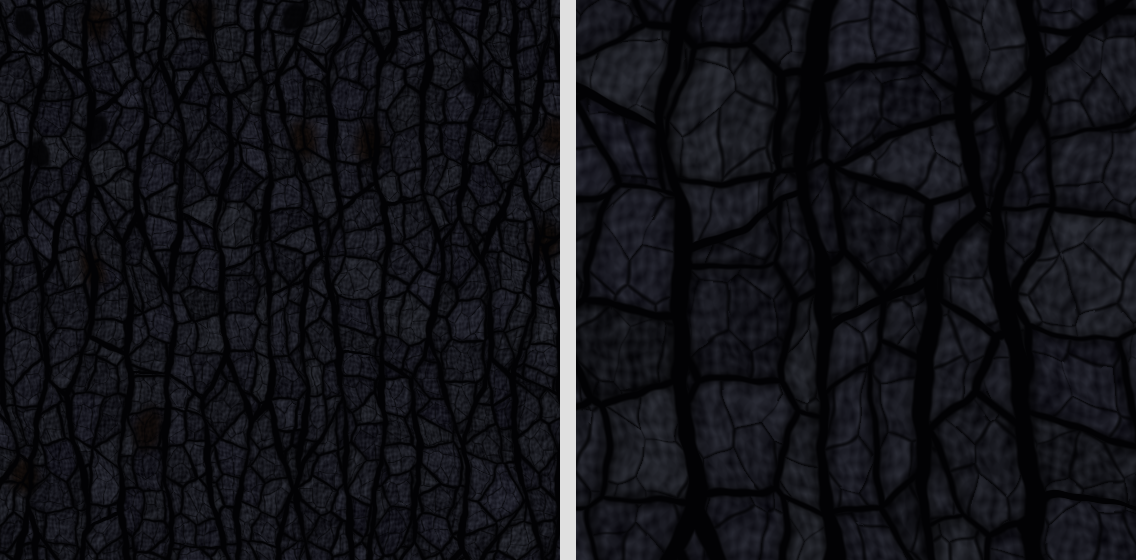
Left, the full canvas; right, a detail of the centre.
Write a WebGL 1 fragment shader that draws this texture.

```glsl
precision highp float;
uniform vec2 u_resolution;

vec2 hash2(vec2 c) {
  return fract(sin(vec2(dot(c, vec2(127.1, 311.7)), dot(c, vec2(269.5, 183.3)))) * 43758.5);
}

vec2 cellPoint(vec2 cell) {
  return cell + 0.1 + 0.8 * hash2(cell);
}

// Cellular noise: distance to the nearest point, and its cell's random value
vec2 cells(vec2 p) {
  vec2 result = vec2(9.0, 0.0);
  for (int j = -1; j <= 1; j++) {
    for (int i = -1; i <= 1; i++) {
      vec2 cell = floor(p) + vec2(i, j);
      float d = length(cellPoint(cell) - p);
      if (d < result.x) result = vec2(d, hash2(cell + 31.0).x);
    }
  }
  return result;
}

// Distance to the cell border in canvas units, and the cell's random value.
// A low "level" makes the horizontal borders thinner than the vertical ones.
vec2 cracks(vec2 p, vec2 scale, float level) {
  vec2 q = p * scale;
  vec2 home = floor(q);
  vec2 nearest = vec2(9.0);
  vec2 owner = home;
  for (int j = -1; j <= 1; j++) {
    for (int i = -1; i <= 1; i++) {
      vec2 cell = home + vec2(i, j);
      vec2 r = cellPoint(cell) - q;
      if (dot(r, r) < dot(nearest, nearest)) {
        nearest = r;
        owner = cell;
      }
    }
  }
  float border = 9.0;
  for (int j = -2; j <= 2; j++) {
    for (int i = -2; i <= 2; i++) {
      vec2 r = cellPoint(home + vec2(i, j)) - q;
      vec2 span = r - nearest;
      if (dot(span, span) > 0.0001) {
        vec2 normal = normalize(span);
        vec2 slope = normal * scale;
        float steep = abs(slope.x) / length(slope);
        float d = dot(0.5 * (r + nearest), normal) / length(slope);
        border = min(border, d / mix(level, 1.0, steep));
      }
    }
  }
  return vec2(border, hash2(owner + 17.0).x);
}

// Layered sines that make the cracks wander
vec2 wander(vec2 p) {
  float size = 0.006;
  float freq = 17.0;
  for (int i = 0; i < 5; i++) {
    p += size * sin((p.yx + 0.5 * p) * freq + vec2(1.7, 4.1) * float(i + 1));
    size *= 0.5;
    freq *= 2.1;
  }
  return p;
}

// Embossed cellular grain, lit from the upper left
float emboss(vec2 p) {
  return cells(p + vec2(-0.3, 0.3)).x - cells(p + vec2(0.3, -0.3)).x;
}

float gap(float d, float halfWidth) {
  float soft = 0.0008 + 0.6 / u_resolution.y;
  return 1.0 - smoothstep(halfWidth - soft, halfWidth + soft, d);
}

void main() {
  vec2 p = gl_FragCoord.xy / u_resolution.y;
  vec2 w = wander(p);

  // Long fissures, blocks between them, hairlines inside the blocks
  vec2 fissure = cracks(w, vec2(13.0, 3.5), 0.3);
  vec2 block = cracks(w + 7.0 * fissure.y, vec2(17.0, 16.0), 0.8);
  vec2 hair = cracks(w + 3.0 * block.y, vec2(38.0, 29.0), 0.9);
  float swell = 0.5 + 0.25 * sin(w.y * 19.0 + w.x * 31.0) + 0.25 * sin(w.x * 57.0 - w.y * 41.0);

  // Charred surface
  float relief = 0.55 * emboss(w * vec2(165.0, 125.0)) + 0.4 * emboss(w * vec2(75.0, 48.0) + 9.0);
  float tone = 0.53 + 0.4 * (block.y - 0.5) + 0.25 * (hair.y - 0.5) + relief;
  vec3 color = mix(vec3(0.04, 0.04, 0.062), vec3(0.15, 0.156, 0.19), clamp(tone, -0.2, 1.2));
  color += vec3(0.0, -0.004, 0.012) * (fract(block.y * 7.3) - 0.4);
  color *= mix(0.6, 1.0, smoothstep(0.001, 0.009, block.x));
  color *= mix(0.6, 1.0, smoothstep(0.003, 0.013, fissure.x));

  // Rusty stains and burnt pits
  vec2 spot = cells(w * vec2(7.0, 5.0) + 3.0);
  float stain = (1.0 - smoothstep(0.08, 0.26, spot.x)) * step(0.84, spot.y);
  float pit = (1.0 - smoothstep(0.1, 0.17, spot.x)) * step(spot.y, 0.1);
  color = mix(color, color.r * vec3(0.55, 0.32, 0.2), 0.85 * stain);

  // Cracks
  float dark = 0.75 * gap(hair.x, 0.0011 * smoothstep(0.1, 0.6, fract(hair.y * 5.0 + swell)));
  dark = max(dark, gap(block.x, 0.0014 + 0.0016 * swell));
  dark = max(dark, gap(fissure.x, 0.0025 + 0.0045 * swell));
  dark = max(dark, 0.9 * pit);
  gl_FragColor = vec4(mix(color, vec3(0.007, 0.007, 0.014), dark), 1.0);
}
```
